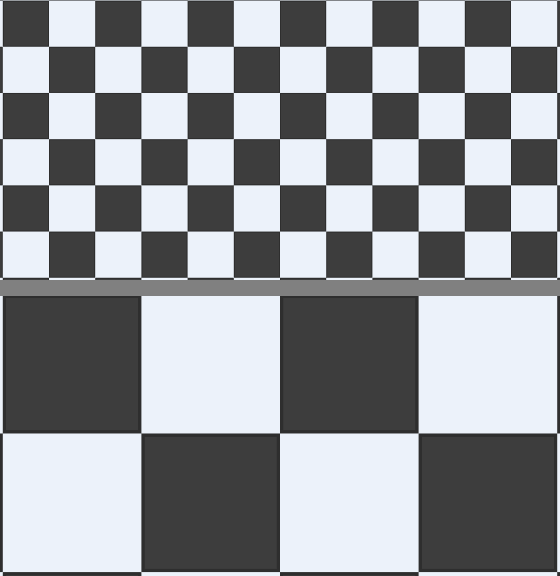
Top, the full canvas; bottom, a detail of the centre.
Write a Shadertoy shader that draws this pattern.

```glsl
// Signed distance to the nearest checker edge, in cells: positive inside dark squares
float checkerDistance(vec2 p) {
    vec2 cell = floor(p);
    vec2 toEdge = abs(fract(p + 0.5) - 0.5);
    float parity = mod(cell.x + cell.y, 2.0);
    return min(toEdge.x, toEdge.y) * (1.0 - 2.0 * parity);
}

void mainImage(out vec4 fragColor, in vec2 fragCoord) {
    // Square cells, about twelve across and six down
    vec2 centre = vec2(0.5, 0.503) * iResolution.xy;
    float cellSize = 0.165 * iResolution.y;
    vec2 p = (fragCoord - centre) / cellSize;
    float pixel = 1.0 / cellSize;

    float d = checkerDistance(p);

    // Dark squares with a slightly deeper hairline rim
    float rim = 1.0 - smoothstep(-0.5 * pixel, 0.5 * pixel, d - 0.024);
    vec3 dark = mix(vec3(0.24), vec3(0.18), rim);

    // Pale squares, blended over one pixel at the edges
    float darkCover = clamp(0.5 + d / pixel, 0.0, 1.0);
    vec3 color = mix(vec3(0.925, 0.95, 0.98), dark, darkCover);

    fragColor = vec4(color, 1.0);
}
```
